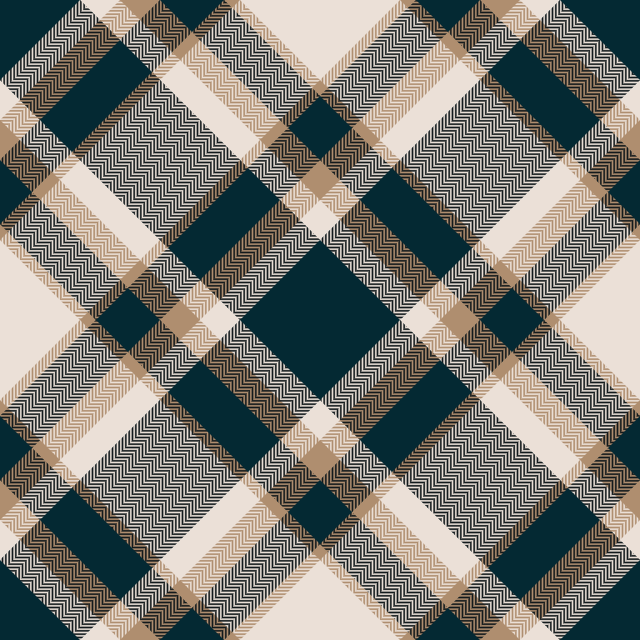
Give the GLSL for this pattern, as a WebGL 2 fragment shader.

```glsl
#version 300 es
precision highp float;
// Diagonal tartan in navy, cream and tan, woven with a fine herringbone twill.

#define PLAID_REPEATS 1.0   // repeats of the stripe sequence along each diagonal
#define BAND_PAIRS 24.0     // pairs of herringbone bands across the canvas
#define TWILL_LINES 192.0   // twill lines across the canvas
#define TWILL_SOFTNESS 1.25 // blur of the twill lines, relative to one pixel
#define NAVY vec3(0.015, 0.16, 0.20)
#define CREAM vec3(0.92, 0.88, 0.845)
#define TAN vec3(0.685, 0.555, 0.435)
#define INK vec3(0.085, 0.085, 0.085)

uniform vec2 u_resolution;
out vec4 outColor;

// Square wave with equal halves; width is the size of its soft edge in periods.
float pulse(float x, float width) {
  float edge = 0.25 - abs(fract(x + 0.25) - 0.5);
  return clamp(edge / width + 0.5, 0.0, 1.0);
}

// Antialiased step at a stripe boundary.
float past(float limit, float d, float width) {
  return clamp((d - limit) / width + 0.5, 0.0, 1.0);
}

// Mirrored stripe sequence: thread colour in rgb, amount of navy in a.
vec4 stripe(float position, float pixel) {
  float x = position * PLAID_REPEATS;
  float d = abs(fract(x + 0.5) - 0.5) * 32.0;
  float width = pixel * PLAID_REPEATS * 32.0;
  vec4 thread = vec4(NAVY, 1.0);
  thread = mix(thread, vec4(CREAM, 0.0), past(4.0, d, width));
  thread = mix(thread, vec4(TAN, 0.0), past(6.0, d, width));
  thread = mix(thread, vec4(NAVY, 1.0), past(8.0, d, width));
  thread = mix(thread, vec4(TAN, 0.0), past(11.2, d, width));
  return mix(thread, vec4(CREAM, 0.0), past(12.0, d, width));
}

// Navy threads look blacker where they cross a lighter thread.
vec3 wovenColor(vec4 thread, vec4 crossing) {
  return mix(thread.rgb, INK, 0.8 * thread.a * (1.0 - crossing.a));
}

void main() {
  vec2 uv = gl_FragCoord.xy / u_resolution;
  float pixel = 1.0 / min(u_resolution.x, u_resolution.y);
  float diagonalPixel = pixel * 1.4142;

  // Stripes along the two diagonals
  float rise = uv.x + uv.y;
  float fall = uv.x - uv.y;
  vec4 warp = stripe(rise, diagonalPixel);
  vec4 weft = stripe(fall, diagonalPixel);

  // Twill lines turn from upright to level in alternate bands
  float lineEdge = min(pixel * TWILL_LINES * TWILL_SOFTNESS, 0.5);
  float level = pulse(uv.y * TWILL_LINES, lineEdge);
  float upright = pulse(uv.x * TWILL_LINES, lineEdge);
  float band = pulse(fall * BAND_PAIRS, diagonalPixel * BAND_PAIRS);
  float warpOnTop = mix(level, upright, band);

  vec3 color = mix(wovenColor(weft, warp), wovenColor(warp, weft), warpOnTop);
  outColor = vec4(color, 1.0);
}
```
